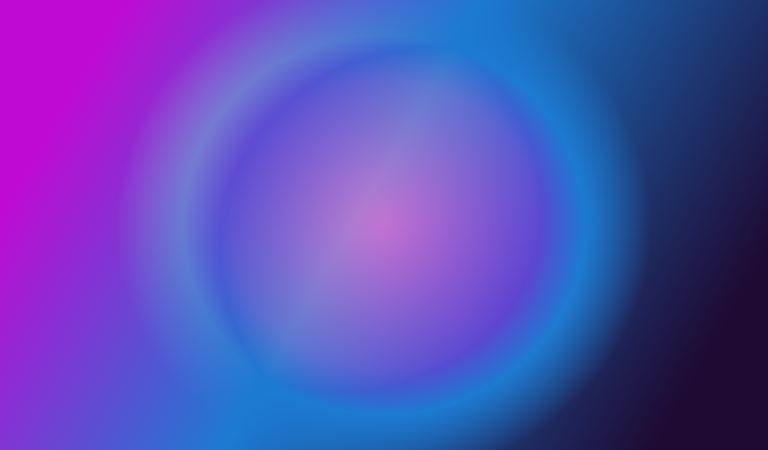
Reproduce this background procedurally as a Shadertoy shader.

```glsl
#define MAGENTA vec3(0.75, 0.04, 0.83)
#define BLUE vec3(0.11, 0.48, 0.82)
#define NIGHT vec3(0.12, 0.04, 0.20)
#define PINK vec3(0.76, 0.43, 0.82)
#define VIOLET vec3(0.37, 0.27, 0.82)
#define SWEEP_ANGLE -0.5236
#define SWEEP_STOPS vec3(-0.751, -0.060, 0.765)
#define ORB_STOPS vec3(0.340, 0.447, 0.595)
#define ORB_SQUASH 0.945

// Linear ramp from 0 at a to 1 at b
float ramp(float a, float b, float x) {
    return clamp((x - a) / (b - a), 0.0, 1.0);
}

// Diagonal three-colour sweep
vec3 sweepColor(vec2 p) {
    float t = dot(p, vec2(cos(SWEEP_ANGLE), sin(SWEEP_ANGLE)));
    vec3 color = mix(MAGENTA, BLUE, ramp(SWEEP_STOPS.x, SWEEP_STOPS.y, t));
    return mix(color, NIGHT, ramp(SWEEP_STOPS.y, SWEEP_STOPS.z, t));
}

// Slightly flattened orb: pink core, violet body, blue rim, fading halo in alpha
vec4 orbColor(vec2 p) {
    float r = length(p / vec2(1.0, ORB_SQUASH));
    vec3 color = mix(PINK, VIOLET, ramp(0.0, ORB_STOPS.x, r));
    color = mix(color, BLUE, ramp(ORB_STOPS.x, ORB_STOPS.y, r));
    return vec4(color, 1.0 - ramp(ORB_STOPS.y, ORB_STOPS.z, r));
}

void mainImage(out vec4 fragColor, in vec2 fragCoord) {
    // Centred coordinates in canvas heights
    vec2 p = (fragCoord - 0.5 * iResolution.xy) / iResolution.y;

    // Lighten blend of the orb over the sweep
    vec3 base = sweepColor(p);
    vec4 orb = orbColor(p);
    fragColor = vec4(mix(base, max(base, orb.rgb), orb.a), 1.0);
}
```
